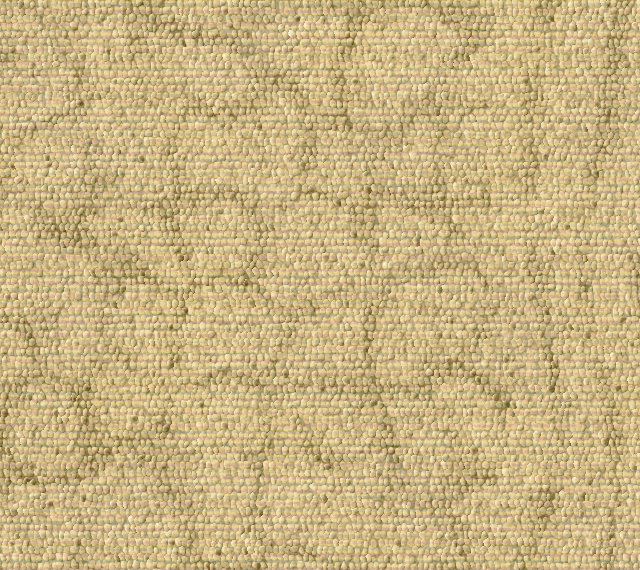
Write a Shadertoy shader that draws this texture.

```glsl
// Coarse woven cloth with a faded pattern of rounded cells and upright stems.
// Each thread knot is a rough lit dome on a jittered brick grid; the pattern
// darkens knots and gaps, and thin horizontal bands shift the colour to cool.

const float ROWS = 74.0;            // thread rows per canvas height
const float KNOT_ASPECT = 0.82;     // knot width over row height
const float BANDS = 88.0;           // colour bands per canvas height
const float CELL_SCALE = 6.2;       // pattern cells per canvas height
const float STEM_SCALE = 10.0;      // stems per canvas height
const float VEIN_WIDTH = 0.023;
const float VEIN_DEPTH = 0.34;
const float BASE_TONE = 0.39;
const float DOME_GAIN = 0.28;
const float LIGHT_GAIN = 0.40;
const float FIBRE_GAIN = 0.34;
const float RAGGED = 0.30;          // how far knot shapes are distorted
const vec2 LIGHT_DIR = vec2(-0.85, 0.53);

const vec3 DARK = vec3(0.54, 0.47, 0.27);
const vec3 OLIVE = vec3(0.73, 0.64, 0.41);
const vec3 GREY = vec3(0.69, 0.64, 0.53);
const vec3 YELLOW = vec3(0.90, 0.80, 0.54);
const vec3 TAN = vec3(0.84, 0.72, 0.55);
const vec3 CREAM = vec3(0.93, 0.87, 0.69);

vec2 hash2(vec2 p) {
    vec3 q = fract(p.xyx * vec3(0.1031, 0.1030, 0.0973));
    q += dot(q, q.yzx + 33.33);
    return fract((q.xx + q.yz) * q.zy);
}

float gradDot(vec2 cell, vec2 offset) {
    return dot(hash2(cell) * 2.0 - 1.0, offset);
}

// Gradient noise, roughly -0.7 to 0.7.
float noise(vec2 p) {
    vec2 i = floor(p), f = p - i;
    vec2 u = f * f * f * (f * (f * 6.0 - 15.0) + 10.0);
    vec2 e = vec2(1.0, 0.0);
    return mix(mix(gradDot(i, f), gradDot(i + e, f - e), u.x),
               mix(gradDot(i + e.yx, f - e.yx), gradDot(i + 1.0, f - 1.0), u.x), u.y);
}

// Gap between the two nearest cell centres: zero on the outlines.
float cellEdge(vec2 p) {
    vec2 i = floor(p);
    float near = 8.0, next = 8.0;
    for (int y = -1; y <= 1; y++)
    for (int x = -1; x <= 1; x++) {
        vec2 c = i + vec2(x, y);
        float d = length(c + 0.15 + 0.7 * hash2(c + 17.0) - p);
        next = min(next, max(near, d));
        near = min(near, d);
    }
    return next - near;
}

// Strength of the faded pattern, 0 to 1.
float pattern(vec2 p) {
    vec2 warp = vec2(noise(p * 7.0), noise(p * 7.0 + 40.0));
    float edge = cellEdge(p * CELL_SCALE + 0.65 * warp);
    float outline = 0.5 * edge / CELL_SCALE;
    float stem = p.x * STEM_SCALE + 1.4 * noise(p * vec2(3.0, 2.4) + 9.0);
    stem = abs(fract(stem) - 0.5) / STEM_SCALE;
    float d = mix(outline, stem, smoothstep(0.84, 0.92, p.x));
    float vein = 1.0 - smoothstep(0.15, 1.0, d / VEIN_WIDTH);
    float ring = 1.0 - smoothstep(0.0, 0.09, abs(edge - 0.48));
    float wear = smoothstep(-0.4, 0.25, noise(p * 9.0 + 71.0));
    float patches = smoothstep(0.1, 0.5, noise(p * 14.0 + 23.0));
    return clamp(vein * mix(0.3, 1.0, wear) + 0.2 * ring * wear + 0.3 * patches, 0.0, 1.0);
}

// Four-step ramp from gap to highlight.
vec3 ramp(float s, vec3 middle, vec3 light) {
    vec3 c = mix(DARK, middle, clamp(3.0 * s, -0.9, 1.0));
    c = mix(c, light, clamp(3.0 * s - 1.0, 0.0, 1.0));
    return mix(c, CREAM, clamp(3.0 * s - 2.0, 0.0, 1.6));
}

void mainImage(out vec4 fragColor, in vec2 fragCoord) {
    vec2 p = fragCoord / iResolution.y;

    // Weave: find the highest dome among the neighbouring ragged knots.
    vec2 bend = 0.004 * vec2(noise(p * 15.0), noise(p * vec2(9.0, 20.0) + 5.0));
    vec2 q = (p + bend) * ROWS / vec2(KNOT_ASPECT, 1.0);
    vec2 ragged = RAGGED * vec2(noise(q * 1.3 + 7.0), noise(q * 1.3 + 50.0));
    q += ragged + 0.5 * ragged.yx * noise(q * 0.4);
    float row = floor(q.y);
    float top = -8.0;
    vec2 slope = vec2(0.0), knot = vec2(0.0);
    for (int y = -1; y <= 1; y++) {
        float r = row + float(y);
        float shift = 0.5 * mod(r, 2.0) + 0.4 * hash2(vec2(r, 3.0)).x;
        float column = floor(q.x - shift);
        for (int x = -1; x <= 1; x++) {
            vec2 id = vec2(column + float(x), r);
            vec2 rnd = hash2(id + 91.0);
            vec2 centre = id + vec2(shift, 0.0) + 0.5 + vec2(0.5, 0.34) * (rnd - 0.5);
            vec2 d = (q - centre) / (vec2(0.50, 0.54) + vec2(0.26, 0.2) * (rnd.yx - 0.5));
            d.x += 0.6 * d.y * (rnd.x - 0.35);
            float h = 1.0 - dot(d, d);
            if (h > top) { top = h; slope = d; knot = id; }
        }
    }
    float dome = smoothstep(-0.25, 0.5, top);
    float lit = dot(slope, LIGHT_DIR) * smoothstep(-0.4, 0.25, top);

    // Pattern edges follow the knots, softened a little.
    vec2 rnd = hash2(knot + 211.0);
    float vein = pattern(p + (rnd - 0.5) * 0.9 / ROWS);

    // Tone: relief, pattern, uneven knots, stray dark specks and fibres.
    float tone = BASE_TONE + DOME_GAIN * dome + LIGHT_GAIN * lit * (0.3 + 1.3 * rnd.y);
    tone -= VEIN_DEPTH * vein * (1.0 - 0.4 * dome) * (0.65 + 0.7 * rnd.x);
    tone += 0.22 * (rnd.x - 0.5) + FIBRE_GAIN * noise(p * 215.0);
    tone += 0.24 * noise(p * vec2(50.0, 200.0)) + 0.08 * noise(p * 4.0 + 60.0);
    tone -= 0.4 * smoothstep(0.96, 0.98, rnd.y) * (1.0 - smoothstep(0.3, 1.1, length(slope)));

    // Thin bands alternate warm and cool thread colours.
    float band = 0.5 + 0.5 * sin(6.2832 * BANDS * p.y + 0.5 * noise(p * 6.0));
    float tint = noise(p * 5.0 + 31.0) + 0.8 * noise(p * 60.0);
    float cool = smoothstep(0.2, 0.8, band + 0.45 * tint);
    tone -= 0.06 * (band - 0.5);
    vec3 colour = mix(ramp(tone, OLIVE, YELLOW), ramp(tone, GREY, TAN), cool);

    // Faint pink and green shifts on alternate bands.
    float hueShift = sin(3.1416 * BANDS * p.y) * band;
    colour += 0.03 * hueShift * vec3(1.0, -0.6, 0.3);
    fragColor = vec4(clamp(colour, 0.0, 1.0), 1.0);
}
```
